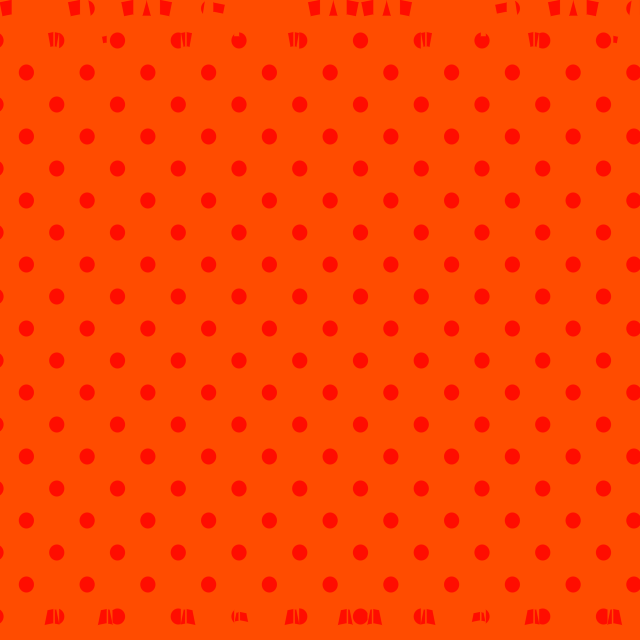
A Shadertoy shader for this pattern:

```glsl
// Staggered red polka dots on orange: twenty rows, alternate rows offset by half a step.
// The first row and the last two break into slanted shards, mirrored about an off-centre
// axis; every shape is a signed distance on a canvas 768 units wide.

// Shard with one upright edge at x = 0 and a sloping far side.
float shard(vec2 p, float width, float taper, float halfHeight) {
    float sides = max(-p.x, p.x - width - taper * p.y);
    return max(sides, abs(p.y + 0.2 * (p.x - 0.5 * width)) - halfHeight);
}

float polkaDots(vec2 p) {
    float row = floor((p.y - 28.2) / 38.4 + 0.5);
    float shift = mod(row, 2.0) < 0.5 ? 68.1 : 31.65;
    vec2 cell = vec2(mod(p.x - shift + 36.45, 72.9) - 36.45,
                     p.y - 28.2 - row * 38.4);
    return (length(cell / vec2(9.1, 9.6)) - 1.0) * 9.3;
}

// Row whose dots are sliced by upright gaps; a negative edge faces the axis.
float slicedRow(float dots, float u, float dy, bool upper) {
    float edges[6] = float[](16.0, 80.0, -144.0, -208.0, 304.0, 368.0);
    float lowHeights[6] = float[](8.5, 8.5, 5.0, 8.5, 8.5, 8.5);
    float highHeights[6] = float[](0.0, 8.5, 0.0, 8.5, 4.0, 8.5);
    float d = dots;
    float shards = 1e3;
    float taper = upper ? 0.18 : -0.2;
    for (int i = 0; i < 6; i++) {
        float h = upper ? highHeights[i] : lowHeights[i];
        if (h < 1.0) continue;
        float x = (u - abs(edges[i])) * sign(edges[i]);
        // Clear the dot beside the gap, then lay a shard on either side.
        if (h > 4.5) {
            d = max(d, min(x + 7.0, 16.0 - x));
            shards = min(shards, shard(vec2(-x - 1.8, dy), 3.5, taper, h));
        }
        shards = min(shards, shard(vec2(x, dy), upper ? 5.0 : 8.5, taper, h));
    }
    // Small bite in the top of one mirrored pair of dots.
    if (upper) d = max(d, min(3.0 - abs(u - 148.0), dy - 4.0) );
    return min(d, shards);
}

// Last row: only shards, narrow triangles and slivers of dots survive.
float brokenRow(float dots, float u, float dy) {
    float edges[7] = float[](-16.0, 48.0, -176.0, -240.0, 272.0, 336.0, 418.0);
    float slit = min(abs(u - 195.0 + 0.15 * dy), abs(u - 317.0 - 0.15 * dy)) - 7.5;
    float d = max(dots, slit);
    for (int i = 0; i < 7; i++) {
        float x = (u - abs(edges[i])) * sign(edges[i]);
        float h = i == 2 ? 5.5 : 8.7;
        d = min(d, shard(vec2(x, dy), 13.0, 0.2, h));
    }
    float fromTriangle = min(abs(u - 32.0), abs(u - 256.0));
    float triangle = max(fromTriangle - 2.5 + 0.27 * dy, abs(dy) - 9.0);
    return min(d, triangle);
}

void mainImage(out vec4 fragColor, in vec2 fragCoord) {
    vec2 p = 768.0 * fragCoord / iResolution.xy;
    float pixel = 768.0 / iResolution.y;
    float u = abs(p.x - 432.0);

    // Whole dots through the middle, damaged rows at the ends.
    float d = polkaDots(p);
    if (p.y < 47.0) d = slicedRow(d, u, p.y - 27.8, false);
    else if (p.y > 738.6) d = brokenRow(d, u, p.y - 758.2);
    else if (p.y > 700.2) d = slicedRow(d, u, p.y - 720.5, true);

    float ink = 1.0 - smoothstep(-0.7 * pixel, 0.7 * pixel, d);
    vec3 orange = vec3(1.0, 0.30, 0.0);
    vec3 red = vec3(1.0, 0.05, 0.0);
    fragColor = vec4(mix(orange, red, ink), 1.0);
}
```
